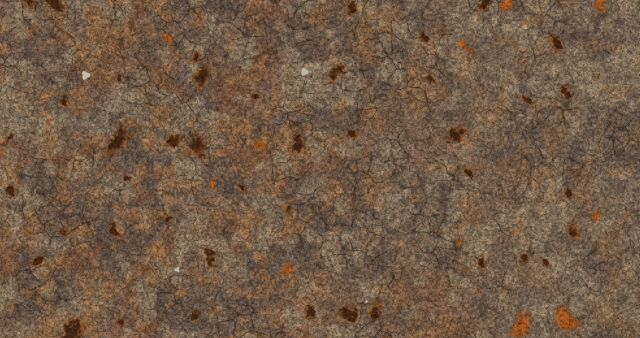
A WebGL 2 fragment shader for this texture:

```glsl
#version 300 es
precision highp float;
// Weathered rusty metal: mottled brown ground built from layered noise,
// cellular flakes and cracks, fine mineral grain, and scattered corrosion
// pits with dark speckled cores and orange halos.
uniform vec2 u_resolution;
out vec4 fragColor;

const vec3 BROWN = vec3(0.45, 0.355, 0.285);
const vec3 PALE  = vec3(0.54, 0.465, 0.375);
const vec3 SLATE = vec3(0.365, 0.31, 0.265);
const vec3 OCHRE = vec3(0.54, 0.39, 0.255);
const vec3 RUST  = vec3(0.455, 0.305, 0.215);
const vec3 STONE = vec3(0.455, 0.40, 0.335);
const vec3 PIT   = vec3(0.21, 0.115, 0.06);
const vec3 HALO  = vec3(0.48, 0.285, 0.13);
const vec3 EMBER = vec3(0.64, 0.33, 0.11);
const vec3 CHIP  = vec3(0.76, 0.73, 0.67);

vec3 hash3(vec2 p) {
  vec3 q = fract(p.xyx * vec3(0.1031, 0.1030, 0.0973));
  q += dot(q, q.yxz + 33.33);
  return fract((q.xxy + q.yzz) * q.zyx);
}

float valueNoise(vec2 p) {
  vec2 i = floor(p), f = fract(p);
  f = f * f * (3.0 - 2.0 * f);
  float low = mix(hash3(i).x, hash3(i + vec2(1, 0)).x, f.x);
  float high = mix(hash3(i + vec2(0, 1)).x, hash3(i + vec2(1, 1)).x, f.x);
  return mix(low, high, f.y);
}

float fbm(vec2 p) {
  float sum = 0.0, amp = 0.52;
  for (int i = 0; i < 5; i++) {
    sum += amp * valueNoise(p);
    p = mat2(1.6, 1.2, -1.2, 1.6) * p + 17.3;
    amp *= 0.5;
  }
  return sum;
}

// Nearest distance, second nearest distance, random id of the nearest cell.
vec3 cellular(vec2 p) {
  vec2 base = floor(p);
  vec3 best = vec3(9.0, 9.0, 0.0);
  for (int k = 0; k < 9; k++) {
    vec2 cell = base + vec2(k % 3 - 1, k / 3 - 1);
    vec3 h = hash3(cell + 61.0);
    float d = length(cell + h.xy - p);
    if (d < best.x) best = vec3(d, best.x, h.z);
    else best.y = min(best.y, d);
  }
  return best;
}

// Corrosion pits: x = strength of the dark core, y = halo, z = ember glow.
vec3 pits(vec2 p, float density) {
  vec2 base = floor(p);
  vec3 result = vec3(0.0);
  for (int k = 0; k < 9; k++) {
    vec2 cell = base + vec2(k % 3 - 1, k / 3 - 1);
    vec3 place = hash3(cell + 7.0), kind = hash3(cell + 133.0);
    if (place.z > density) continue;
    vec2 d = p - cell - 0.15 - 0.7 * place.xy;
    d.x += d.y * (kind.y - 0.4) * 0.9;
    float r = mix(0.10, 0.25, kind.x * kind.x);
    float fall = exp(-dot(d, d * vec2(1.15, 0.8)) / (r * r));
    float ember = step(0.84, kind.z);
    result = max(result, fall * vec3(1.0 - 0.75 * ember, 1.0, ember));
  }
  return result;
}

// Rare pale stone chips with softened edges.
float chips(vec2 p, float scale, float pixel) {
  vec2 cell = floor(p * scale);
  vec3 h = hash3(cell + 211.0);
  vec2 d = p - (cell + 0.2 + 0.6 * h.xy) / scale;
  float r = mix(0.003, 0.013, h.x * h.x);
  float angle = atan(d.y, d.x);
  float edge = r * (1.0 + 0.2 * sin(angle * 3.0 + h.y * 6.0));
  return step(h.z, 0.2) * (1.0 - smoothstep(-pixel, pixel, length(d) - edge));
}

void main() {
  vec2 p = gl_FragCoord.xy / u_resolution.y;
  vec2 warp = vec2(fbm(p * 16.0), fbm(p * 16.0 + 40.0)) - 0.5;
  vec2 q = p + warp * 0.045;

  // Mottled ground, turning from reddish to stony across the width
  float side = smoothstep(0.5, 1.8, p.x + (fbm(p * 3.0) - 0.5) * 1.2);
  vec3 color = mix(BROWN, RUST, smoothstep(0.42, 0.66, fbm(q * 7.0 + 3.0)) * (0.85 - 0.5 * side));
  color = mix(color, STONE, side * 0.6);
  color = mix(color, SLATE, 0.8 * smoothstep(0.48, 0.66, fbm(q * 9.0 + 21.0)));
  color = mix(color, PALE, 0.75 * smoothstep(0.5, 0.68, fbm(q * 14.0 + 55.0)));
  color = mix(color, OCHRE, 0.75 * smoothstep(0.52, 0.68, fbm(q * 22.0 + 80.0)) * (1.0 - 0.5 * side));

  // Flakes, pale blisters and broken cracks
  vec3 flake = cellular(q * 48.0);
  vec3 plate = cellular(q * 19.0 + 9.0);
  color *= 1.0 + 0.16 * (flake.z - 0.5);
  color = mix(color, PALE, 0.6 * step(0.82, plate.z) * smoothstep(0.55, 0.2, plate.x));
  float broken = smoothstep(0.45, 0.65, fbm(p * 12.0 + 31.0));
  color *= 1.0 - 0.3 * broken * smoothstep(0.14, 0.0, plate.y - plate.x);
  color *= 1.0 - 0.16 * smoothstep(0.16, 0.0, flake.y - flake.x);

  // Corrosion pits
  float speckle = valueNoise(p * 95.0) * 0.6 + valueNoise(p * 190.0) * 0.4;
  vec3 pit = pits((p + warp * 0.05) * 7.5, 0.52);
  color = mix(color, HALO, 0.8 * smoothstep(0.08, 0.7, pit.y + (speckle - 0.5) * 0.35));
  color = mix(color, EMBER, 0.8 * smoothstep(0.25, 0.8, pit.z + (speckle - 0.5) * 0.4));
  color = mix(color, PIT, 0.85 * smoothstep(0.42, 0.85, pit.x + (speckle - 0.5) * 0.9));

  // Fine grain and chips
  float grain = 0.5 * valueNoise(p * 135.0 + 5.0) + 0.5 * valueNoise(p * 260.0 + 90.0) - 0.5;
  color *= 1.0 + 0.75 * grain;
  color = mix(color, CHIP, chips(p, 3.0, 1.0 / u_resolution.y));
  fragColor = vec4(color, 1.0);
}
```
